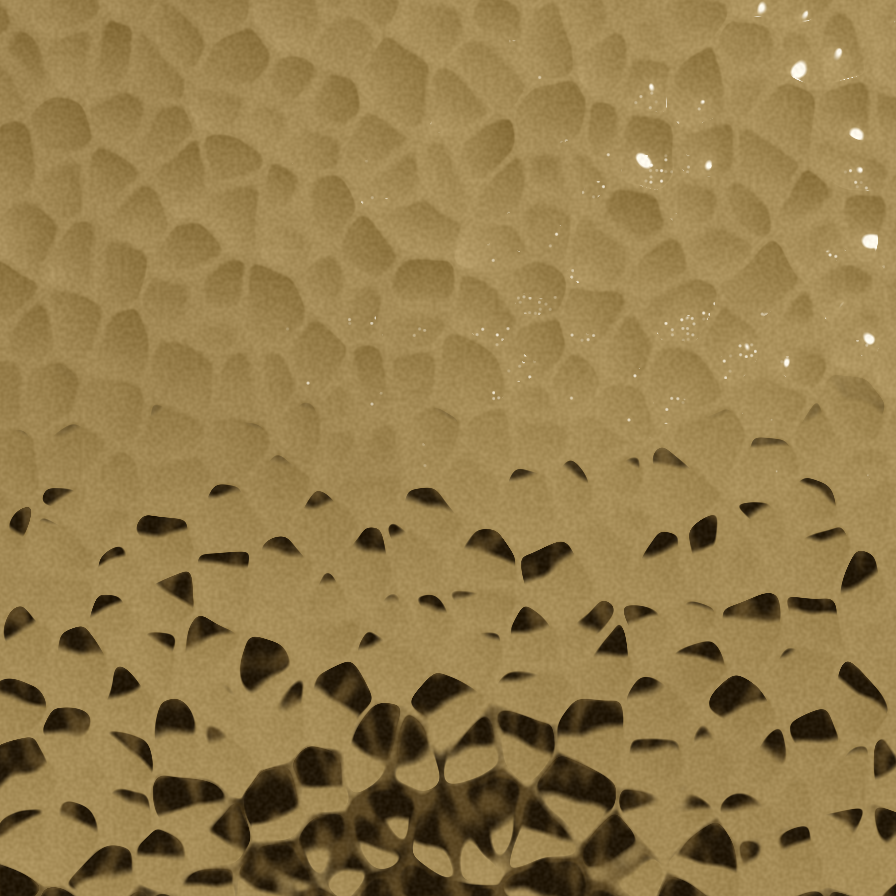
This texture is drawn by a Shadertoy shader. Its source:

```glsl
const vec2 DIMPLES = vec2(17.0, 15.0); // dimples across and up the canvas
const float JITTER = 0.80;         // scatter of dimple centres
const float RIDGE_SHARPNESS = 16.0;
const float WARP = 0.020;          // broad bending of the dimple grid
const float WOBBLE = 0.007;        // fine bending that rounds the walls
const float HORIZON = 0.45;        // height where dark reflections begin
const float RELIEF = 0.10;         // shading strength on the bright metal
const float RIM_LIGHT = 0.035;
const float GRAIN = 0.05;
const float SPARKLE_GRID = 170.0;
const vec2 GLINT_SLOPE = vec2(0.06, -0.24);
const vec2 LAMP_CENTRE = vec2(1.0, 0.88);
const vec2 GLOOM_CENTRE = vec2(0.48, 0.08);
const vec3 BRASS = vec3(0.645, 0.545, 0.335);
const vec3 BRASS_SHADE = vec3(0.56, 0.46, 0.265);
const vec3 UMBER = vec3(0.36, 0.28, 0.14);
const vec3 SOOT = vec3(0.13, 0.09, 0.03);
const vec3 GLARE = vec3(1.0, 0.98, 0.93);

vec2 hash2(vec2 p) {
    vec3 q = fract(p.xyx * vec3(0.1031, 0.1030, 0.0973));
    q += dot(q, q.yzx + 33.33);
    return fract((q.xx + q.yz) * q.zy);
}

float cornerGradient(vec2 cell, vec2 offset) {
    float angle = 6.2832 * hash2(cell + 71.0).x;
    return dot(vec2(cos(angle), sin(angle)), offset);
}

float gradientNoise(vec2 p) {
    vec2 i = floor(p), f = fract(p);
    vec2 u = f * f * f * (f * (f * 6.0 - 15.0) + 10.0);
    vec2 e = vec2(1.0, 0.0);
    float low = mix(cornerGradient(i, f), cornerGradient(i + e, f - e), u.x);
    float high = mix(cornerGradient(i + e.yx, f - e.yx),
                     cornerGradient(i + 1.0, f - 1.0), u.x);
    return mix(low, high, u.y);
}

vec2 noise2(vec2 p) {
    return vec2(gradientNoise(p), gradientNoise(p + 31.0));
}

// Slope of blended bowls in xy, closeness to a rim in z, random value per bowl in w
vec4 hammeredSurface(vec2 p) {
    vec2 home = floor(p);
    vec4 sum = vec4(0.0);
    float total = 0.0, softTotal = 0.0;
    for (int y = -2; y <= 2; y++) {
        for (int x = -2; x <= 2; x++) {
            vec2 cell = home + vec2(x, y);
            vec2 centre = cell + 0.25 + JITTER * (hash2(cell) - 0.5);
            centre.y += 0.5 * mod(cell.x, 2.0);
            vec2 variety = hash2(cell + 19.7);
            vec2 offset = p - centre;
            float weight = exp(-RIDGE_SHARPNESS * (dot(offset, offset) + 0.10 * variety.x));
            vec2 lean = hash2(cell + 43.1) - 0.5;
            vec2 slope = offset * mix(0.75, 1.2, variety.y);
            slope += 1.1 * lean.x * vec2(-slope.y, slope.x) + vec2(0.0, 0.16 * lean.y);
            sum += weight * vec4(slope, 0.0, variety.y);
            total += weight;
            softTotal += sqrt(weight);
        }
    }
    sum /= total;
    sum.z = 1.0 - total / (softTotal * softTotal);
    return sum;
}

// Tiny bright specks on a jittered grid
float sparkles(vec2 p, float density) {
    vec2 q = p * SPARKLE_GRID;
    vec2 cell = floor(q);
    vec2 chance = hash2(cell + 5.3);
    vec2 centre = 0.3 + 0.4 * hash2(cell + 90.0);
    float spot = 1.0 - smoothstep(0.1, 0.45, length(fract(q) - centre));
    return spot * step(chance.x, density - 0.02) * mix(0.2, 1.0, chance.y);
}

void mainImage(out vec4 fragColor, in vec2 fragCoord) {
    vec2 p = fragCoord / iResolution.y;
    vec2 bent = p + WARP * noise2(p * 5.0) + WOBBLE * noise2(p * 19.0);
    vec4 surface = hammeredSurface(bent * DIMPLES);
    float rim = smoothstep(0.26, 0.52, surface.z);
    vec2 slope = surface.xy * (1.0 - 0.85 * rim) + 0.10 * noise2(p * 30.0 + 57.0);

    // Bright metal with soft relief and pale rims
    float corner = smoothstep(0.95, 0.1, length(p - vec2(0.0, 1.0)));
    float calm = mix(0.55, 1.2, smoothstep(0.4, 0.75, p.y));
    float shade = dot(slope, vec2(-0.55, -0.65)) * calm;
    float cloud = gradientNoise(p * 3.0) + 0.6 * gradientNoise(p * 22.0);
    vec3 color = mix(BRASS, BRASS_SHADE, clamp(0.05 + 0.40 * corner + 0.3 * cloud, 0.0, 1.0));
    color += RELIEF * shade + RIM_LIGHT * calm * (rim - 0.3);

    // Dark surroundings caught by the upper walls of the bowls
    vec2 away = (p - GLOOM_CENTRE) / vec2(0.24, 0.18);
    float gloom = exp(-dot(away, away));
    float threshold = mix(0.05, 0.34, p.y / HORIZON) - 0.24 * gloom;
    threshold += 0.10 * gradientNoise(p * 6.0 + 13.0);
    float dark = smoothstep(-0.03, 0.10, slope.y - threshold);
    dark *= 1.0 - smoothstep(HORIZON - 0.03, HORIZON + 0.16, p.y);
    float streak = smoothstep(-0.15, 0.5, gradientNoise(p * vec2(44.0, 24.0)) + 0.3 * rim);
    color = mix(color, mix(SOOT, UMBER, streak), dark);

    // Lamp glints and the specks around them
    float lamp = 1.0 - smoothstep(0.10, 0.54, length((p - LAMP_CENTRE) * vec2(0.9, 1.0)));
    float patches = smoothstep(-0.25, 0.3, gradientNoise(p * 9.0 + 3.0));
    float reach = 0.25 * lamp * patches * mix(0.4, 1.2, surface.w) * (1.0 - rim);
    float miss = length(slope - GLINT_SLOPE);
    float glint = smoothstep(-0.03, 0.04, reach - 0.04 - miss);
    float halo = reach * exp(-14.0 * miss * miss);
    vec2 band = (p - vec2(0.68, 0.70)) / vec2(0.26, 0.16);
    float lowerWall = smoothstep(-0.05, -0.28, slope.y);
    float specks = sparkles(p, 0.5 * exp(-dot(band, band)) * lowerWall * patches);
    color += 0.4 * halo;
    color = mix(color, GLARE, clamp(glint + 0.85 * specks, 0.0, 1.0));

    // Fine surface grain
    color += GRAIN * (gradientNoise(p * 230.0) + 0.5 * gradientNoise(p.yx * 127.0));
    fragColor = vec4(clamp(color, 0.0, 1.0), 1.0);
}
```
